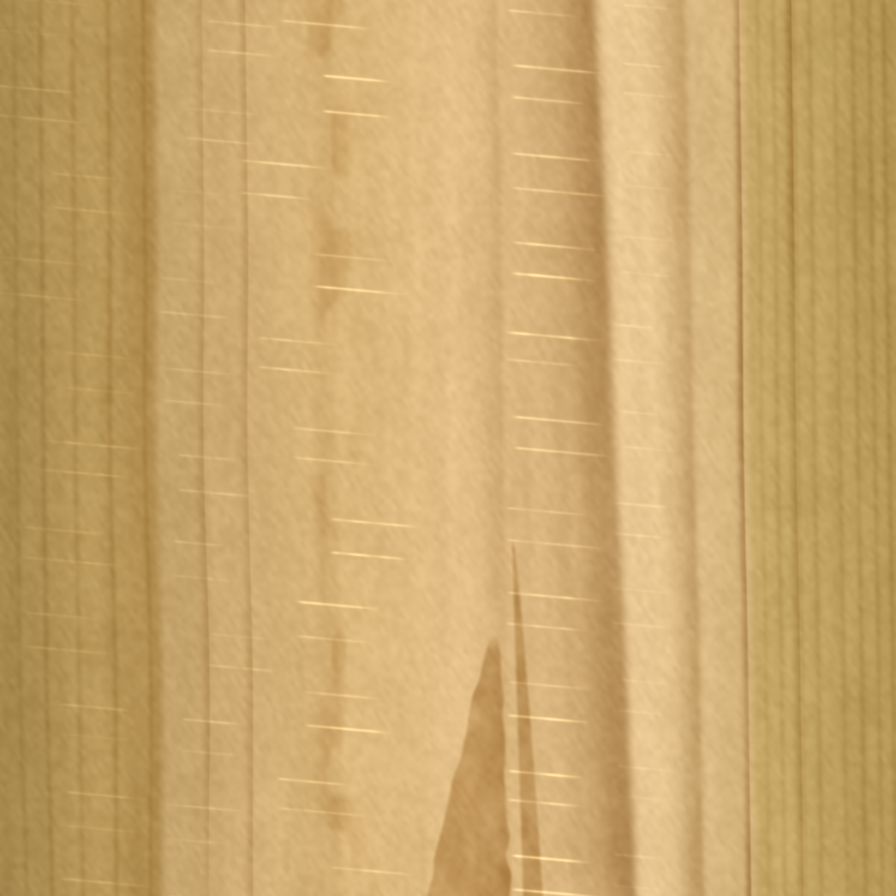
Write a WebGL 2 fragment shader that draws this texture.

```glsl
#version 300 es
precision highp float;

#define FLECK_PITCH 0.098
#define FLECK_GAP 0.036
#define FLECK_TILT 0.09
#define FLECK_WIDTH 0.0017
#define FLECK_LIGHT vec3(0.19, 0.19, 0.16)
#define RING_DARK vec3(0.85, 0.97, 0.97)
#define FLAME_DARK vec3(0.13, 0.16, 0.17)
#define LEFT_EDGE 0.176
#define RIGHT_EDGE 0.838

uniform vec2 u_resolution;
out vec4 fragColor;

// Board colour across the width: rgb and position
const vec4 BOARD[11] = vec4[11](
    vec4(0.65, 0.53, 0.30, 0.00), vec4(0.72, 0.59, 0.35, 0.10),
    vec4(0.69, 0.55, 0.31, 0.170), vec4(0.78, 0.65, 0.43, 0.184),
    vec4(0.86, 0.72, 0.49, 0.40), vec4(0.89, 0.75, 0.53, 0.52),
    vec4(0.84, 0.70, 0.48, 0.63), vec4(0.92, 0.79, 0.58, 0.70),
    vec4(0.84, 0.71, 0.49, 0.832), vec4(0.78, 0.66, 0.40, 0.845),
    vec4(0.72, 0.60, 0.34, 1.00));

// Growth rings: position, soft width, depth
const vec3 RINGS[8] = vec3[8](
    vec3(0.228, 0.006, 0.06), vec3(0.277, 0.006, 0.07),
    vec3(0.372, 0.024, 0.04), vec3(0.559, 0.018, 0.05),
    vec3(0.681, 0.034, 0.19), vec3(0.772, 0.022, 0.11),
    vec3(0.831, 0.005, 0.16), vec3(0.889, 0.006, 0.11));

// Fleck columns: start, length, strength, scatter of the start
const vec4 COLUMNS[5] = vec4[5](
    vec4(0.03, 0.12, 0.35, 0.09), vec4(0.20, 0.09, 0.40, 0.06),
    vec4(0.32, 0.11, 0.80, 0.11), vec4(0.565, 0.115, 0.95, 0.01),
    vec4(0.69, 0.07, 0.25, 0.02));

float hash(vec2 p) {
    vec3 q = fract(p.xyx * 0.1031);
    q += dot(q, q.yzx + 33.33);
    return fract((q.x + q.y) * q.z);
}

float noise(vec2 p) {
    vec2 i = floor(p), f = fract(p);
    f = f * f * (3.0 - 2.0 * f);
    return mix(mix(hash(i), hash(i + vec2(1, 0)), f.x),
               mix(hash(i + vec2(0, 1)), hash(i + vec2(1, 1)), f.x), f.y);
}

float bell(float d, float width) {
    return exp(-d * d / (width * width));
}

vec3 boardColour(float u) {
    vec3 colour = BOARD[0].rgb;
    for (int i = 1; i < 11; i++)
        colour = mix(colour, BOARD[i].rgb, smoothstep(BOARD[i - 1].w, BOARD[i].w, u));
    return colour;
}

// Rings fade softly to the left and end sharply on the right
float ringDepth(float u, float y) {
    float depth = 0.0;
    for (int i = 0; i < 8; i++) {
        float d = u - RINGS[i].x;
        float width = RINGS[i].y * (d > 0.0 ? 0.3 : 1.0);
        float wear = 0.7 + 0.6 * noise(vec2(float(i) * 7.3, y * 5.0));
        depth += RINGS[i].z * wear * bell(d, max(width, 0.0018));
    }
    return depth;
}

// Narrow lines with uneven spacing
float fineLines(float u, float pitch) {
    float cell = floor(u / pitch);
    float centre = 0.5 + 0.4 * (hash(vec2(cell, 3.0)) - 0.5);
    float d = (fract(u / pitch) - centre) * pitch;
    return bell(d, 0.0036) * (0.5 + 0.5 * hash(vec2(cell, 8.0)));
}

// Pointed shape widening from its tip down to the lower border
float wedge(vec2 p, vec2 tip, float footLeft, float footRight, float bulge) {
    float fall = max(1.0 - p.y / tip.y, 0.0);
    float left = mix(tip.x, footLeft, fall);
    float right = mix(tip.x, footRight, pow(fall, bulge));
    float soft = 0.003;
    return smoothstep(-soft, soft, p.x - left) * smoothstep(-soft, soft, right - p.x)
         * smoothstep(0.0, 0.08, fall);
}

// Paired light flecks repeated down each column
float flecks(vec2 p) {
    float light = 0.0;
    float width = max(FLECK_WIDTH, 0.7 / u_resolution.y);
    for (int k = 0; k < 5; k++) {
        vec4 column = COLUMNS[k];
        float y = p.y + FLECK_TILT * (p.x - column.x) + hash(vec2(k, 5)) * FLECK_PITCH;
        for (int i = 0; i < 2; i++) {
            float t = (y + float(i) * FLECK_GAP) / FLECK_PITCH;
            vec2 id = vec2(floor(t) + 20.0, k * 2 + i);
            float start = column.x + column.w * (hash(vec2(id.x, k + 40)) - 0.5);
            float along = (p.x - start) / (column.y * (0.75 + 0.3 * hash(id + 11.0)));
            float span = smoothstep(0.0, 0.1, along) * (1.0 - smoothstep(0.65, 1.0, along));
            float off = (fract(t) - 0.5) * FLECK_PITCH + 0.006 * (hash(id + 23.0) - 0.5);
            float strength = column.z * mix(0.35, 1.0, hash(id + 31.0));
            light += span * strength * bell(off, width) * (0.5 + noise(vec2(p.x * 60.0, id.x)));
        }
    }
    return light;
}

void main() {
    vec2 p = gl_FragCoord.xy / u_resolution;

    // Leaning grain coordinate
    float lean = 0.012 + 0.035 * bell(p.x - 0.68, 0.08);
    float u = p.x + lean * (p.y - 0.5) + 0.005 * (noise(p * vec2(5.0, 4.0)) - 0.5);

    // Board, rings and fine lines
    vec3 colour = boardColour(u);
    float depth = ringDepth(u, p.y);
    depth += 0.055 * fineLines(u, 0.036) * (1.0 - smoothstep(0.16, LEFT_EDGE, u));
    depth += 0.055 * fineLines(u, 0.021) * smoothstep(RIGHT_EDGE, 0.86, u);
    colour -= RING_DARK * depth;

    // Darker flame and sliver
    float ragged = 0.006 * (noise(p * vec2(30.0, 45.0)) - 0.5);
    vec2 q = p + vec2(ragged, 0.0);
    float flame = wedge(q, vec2(0.546, 0.295), 0.476, 0.569, 0.35);
    flame = max(flame, wedge(p, vec2(0.571, 0.41), 0.584, 0.606, 0.8));
    colour -= FLAME_DARK * flame * (0.65 + 0.5 * noise(p * vec2(55.0, 40.0)));

    // Streaks, blotches and slanted fibres
    float streak = noise(vec2(u * 75.0, p.y * 2.5)) - 0.5;
    float blotch = noise(p * vec2(32.0, 18.0)) - 0.5;
    float fibre = noise(vec2(p.x + p.y * 0.6, p.y - p.x * 0.6) * vec2(190.0, 75.0)) - 0.5;
    float speck = noise(p * 150.0) - 0.5;
    float patchy = bell(u - 0.375, 0.025) * smoothstep(0.5, 0.8, noise(p * vec2(45.0, 22.0)));
    colour += 0.03 * streak + 0.022 * blotch + 0.032 * fibre + 0.03 * speck;
    colour -= vec3(0.05, 0.065, 0.07) * patchy;

    colour += FLECK_LIGHT * flecks(p);
    fragColor = vec4(clamp(colour, 0.0, 1.0), 1.0);
}
```
